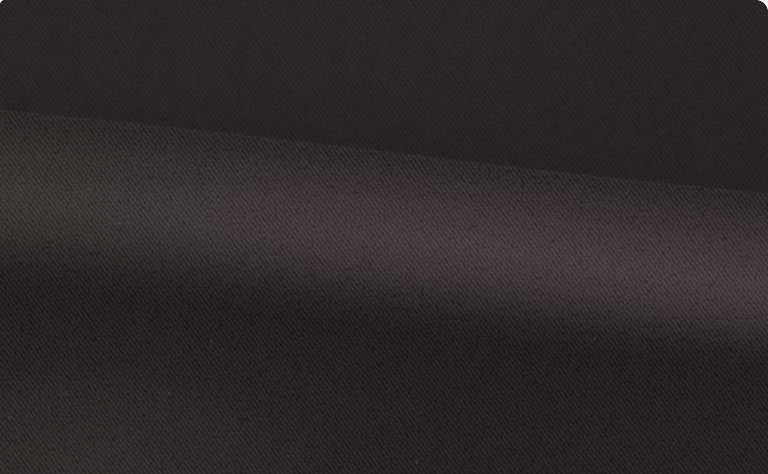
A WebGL 2 fragment shader for this texture:

```glsl
#version 300 es
precision highp float;
// Dark twill cloth: a flat sheet behind a rolled fold with a soft sheen.
// The fold is shaded by depth below its slanted edge; slanted sine ribs,
// cellular grain and a few scattered lint fibres give the weave.

uniform vec2 u_resolution;
out vec4 fragColor;

const float EDGE_LEFT = 0.768;       // height of the fold edge at the left side
const float EDGE_SLOPE = 0.175;      // drop of the edge across the canvas
const float SHEEN_DEPTH = 0.180;     // depth of the brightest band
const float SHADOW_DEPTH = 0.385;    // depth where the shadow is full
const float BACK_LIGHT = 0.150;
const float RIM_LIGHT = 0.165;
const float SHADOW_LIGHT = 0.124;
const vec3 WARM_TINT = vec3(1.055, 0.955, 0.995);
const vec3 COOL_TINT = vec3(1.035, 0.980, 0.985);
const vec3 PAPER = vec3(0.97);
const vec2 RIB_DIR = vec2(0.80, 0.60);
const float RIB_COUNT = 122.0;       // ribs per canvas height
const float RIB_GAIN = 0.025;
const float GRAIN_COUNT = 155.0;     // grain cells per canvas height
const float GRAIN_GAIN = 0.062;
const float MOTTLE_GAIN = 0.0025;
const int LINT_COUNT = 14;
const float TAU = 6.28319;

vec2 hash2(vec2 p) {
    vec3 q = fract(vec3(p.xyx) * vec3(0.1031, 0.1030, 0.0973));
    q += dot(q, q.yzx + 33.33);
    return fract((q.xx + q.yz) * q.zy);
}

// Distance to the nearest scattered cell point.
float cellular(vec2 p) {
    vec2 cell = floor(p), f = fract(p);
    float nearest = 2.0;
    for (int j = -1; j <= 1; j++)
        for (int i = -1; i <= 1; i++) {
            vec2 o = vec2(i, j);
            vec2 r = o + hash2(cell + o + 40.0) - f;
            nearest = min(nearest, dot(r, r));
        }
    return sqrt(nearest);
}

float segment(vec2 p, vec2 a, vec2 b) {
    vec2 ab = b - a;
    return length(p - a - ab * clamp(dot(p - a, ab) / dot(ab, ab), 0.0, 1.0));
}

float glow(vec2 p, vec2 center, vec2 size) {
    vec2 q = (p - center) / size;
    return exp(-dot(q, q));
}

// Diagonal ribs, slightly wavy, faded when too fine for the canvas.
float twill(vec2 p, float pixel) {
    float wobble = 0.5 * sin(p.x * 19.0 + 3.0 * sin(p.y * 13.0))
                 + 0.4 * sin(p.y * 47.0 - p.x * 31.0);
    float fade = 1.0 - smoothstep(0.40, 0.65, RIB_COUNT * pixel);
    return fade * sin(TAU * RIB_COUNT * dot(p, RIB_DIR) + wobble);
}

// Faint uneven patches from layered sines.
float mottle(vec2 p) {
    return sin(p.x * 61.0 + 2.0 * sin(p.y * 37.0)) * sin(p.y * 53.0 + 2.0 * sin(p.x * 29.0))
         + sin(p.x * 137.0 + 3.0 * sin(p.y * 21.0)) * sin(p.y * 71.0 + p.x * 43.0);
}

float lint(vec2 p, float pixel) {
    float sum = 0.0;
    for (int i = 0; i < LINT_COUNT; i++) {
        vec2 h = hash2(vec2(float(i) * 7.3, 5.1));
        vec2 k = hash2(vec2(float(i) * 3.7, 91.0));
        vec2 a = vec2(h.x * 1.62, h.y * 0.6);
        float turn = k.x * TAU;
        vec2 b = a + (0.003 + 0.016 * k.y * k.y) * vec2(cos(turn), sin(turn));
        sum += (1.0 - smoothstep(0.0, 0.0015 + pixel, segment(p, a, b))) * (0.4 + 0.6 * k.x);
    }
    return sum;
}

// Signed distance to the sheet: square below, rounded at the two top corners.
float sheet(vec2 p, float width) {
    float radius = p.x > 0.5 * width ? 0.026 : 0.010;
    vec2 q = vec2(abs(p.x - 0.5 * width) - 0.5 * width, p.y - 1.0) + radius;
    return length(max(q, 0.0)) + min(max(q.x, q.y), 0.0) - radius;
}

void main() {
    vec2 uv = gl_FragCoord.xy / u_resolution;
    vec2 p = gl_FragCoord.xy / u_resolution.y;
    float pixel = 1.0 / u_resolution.y;
    float edge = EDGE_LEFT - EDGE_SLOPE * uv.x + 0.003 * sin(uv.x * 6.0);
    float depth = edge - uv.y;

    // Flat sheet behind the fold
    float back = BACK_LIGHT + 0.010 * glow(uv, vec2(0.45, 0.95), vec2(0.5, 0.25))
               - 0.008 * exp(min(depth, 0.0) * 25.0);

    // Rolled fold: rim, sheen, shadow and the light returning at the lower left
    float sheen = 0.222 + 0.030 * smoothstep(0.1, 0.6, uv.x);
    float bandDepth = SHEEN_DEPTH + 0.05 * (uv.x - 0.5) * (uv.x - 0.3);
    float front = mix(RIM_LIGHT, sheen, smoothstep(-0.03, bandDepth, depth));
    front = mix(front, SHADOW_LIGHT, smoothstep(bandDepth, SHADOW_DEPTH, depth));
    front += 0.060 * glow(uv, vec2(0.10, 0.02), vec2(0.34, 0.22));
    front += 0.018 * glow(uv, vec2(0.95, 0.0), vec2(0.4, 0.22));
    front += 0.012 * exp(-depth * depth / 0.000025);

    // Weave and grain, stronger on the fold
    float onFold = smoothstep(-1.5 * pixel, 1.5 * pixel, depth);
    float light = mix(back, front, onFold);
    float weaveGain = mix(0.42, 0.60 + 1.8 * front, onFold);
    float grain = 0.44 - cellular(p * GRAIN_COUNT);
    light += weaveGain * (RIB_GAIN * twill(p, pixel) + GRAIN_GAIN * grain);
    light += MOTTLE_GAIN * mottle(p) + 0.09 * onFold * lint(p, pixel);

    vec3 color = light * mix(COOL_TINT, WARM_TINT, smoothstep(0.0, 0.45, uv.x));
    float outside = smoothstep(-0.5 * pixel, 0.5 * pixel, sheet(p, u_resolution.x * pixel));
    fragColor = vec4(mix(color, PAPER, outside), 1.0);
}
```
